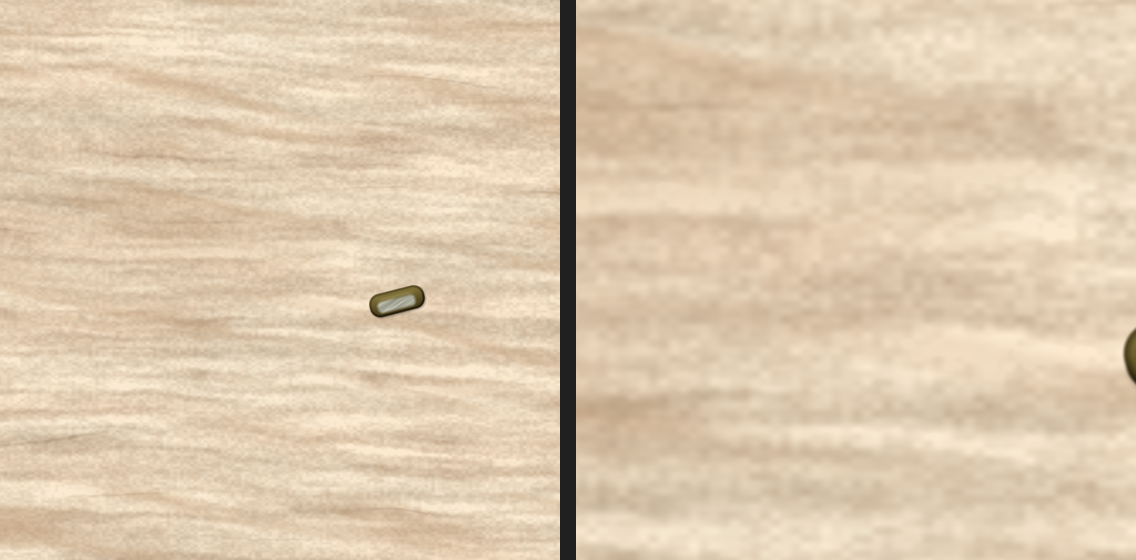
Left, the full canvas; right, a detail of the centre.
This texture is drawn by a WebGL 2 fragment shader. Its source:

```glsl
#version 300 es
precision highp float;
// Pale wood with long, wavy horizontal grain and sloping brown streaks,
// made from stretched layers of value noise on warped coordinates.
// A small tilted, polished oval bead is laid on top as a distance field.
uniform vec2 u_resolution;
out vec4 fragColor;

const vec3 WOOD_DARK = vec3(0.75, 0.655, 0.545);
const vec3 WOOD_LIGHT = vec3(0.97, 0.903, 0.803);
const vec3 STREAK_BROWN = vec3(0.78, 0.645, 0.51);

float hash(vec2 cell) {
    vec3 q = fract(vec3(cell.xyx) * 0.1031);
    q += dot(q, q.yzx + 33.33);
    return fract((q.x + q.y) * q.z);
}

// Value noise in -1..1
float noise(vec2 p) {
    vec2 i = floor(p), f = fract(p);
    f = f * f * (3.0 - 2.0 * f);
    float low = mix(hash(i), hash(i + vec2(1, 0)), f.x);
    float high = mix(hash(i + vec2(0, 1)), hash(i + vec2(1, 1)), f.x);
    return 2.0 * mix(low, high, f.y) - 1.0;
}

float layer(vec2 p, vec2 frequency, float seed) {
    return noise(p * frequency + seed * vec2(17.3, 41.7));
}

// Bends the fibres: slow drift, then smaller ripples
vec2 warp(vec2 p) {
    float drift = 0.016 * layer(p, vec2(3.0, 4.0), 1.0);
    float ripple = 0.0045 * layer(p, vec2(12.0, 16.0), 2.0);
    float jitter = 0.0016 * layer(p, vec2(42.0, 40.0), 3.0);
    return vec2(p.x, p.y + 0.03 * p.x + drift + ripple + jitter);
}

// Thin lines where a stretched noise crosses zero
float pores(vec2 p, vec2 frequency, float seed) {
    float line = 1.0 - smoothstep(0.0, 0.22, abs(layer(p, frequency, seed)));
    float patches = smoothstep(0.0, 0.6, layer(p, vec2(7.0, 30.0), seed + 1.0));
    return line * patches;
}

// Long brown streaks falling to the right
float streaks(vec2 p, float slope, float seed) {
    vec2 q = vec2(p.x, p.y + slope * p.x);
    float body = smoothstep(0.3, 0.85, layer(q, vec2(2.6, 27.0), seed));
    float fibre = 0.7 + 0.3 * layer(q, vec2(9.0, 95.0), seed + 1.0);
    return body * fibre;
}

vec3 wood(vec2 p) {
    vec2 w = warp(p);
    float tone = 0.63;
    tone += 0.13 * layer(w, vec2(2.5, 17.0), 4.0);
    tone += 0.26 * layer(w, vec2(4.5, 58.0), 5.0);
    tone += 0.22 * layer(w, vec2(9.0, 104.0), 6.0);
    tone += 0.10 * layer(p, vec2(75.0, 120.0), 7.0);
    tone += 0.16 * layer(p, vec2(165.0, 215.0), 8.0);
    tone += 0.22 * smoothstep(0.35, 0.9, layer(w, vec2(5.0, 44.0), 9.0));
    tone -= 0.26 * pores(w, vec2(4.0, 30.0), 10.0);
    vec3 colour = mix(WOOD_DARK, WOOD_LIGHT, clamp(tone, -0.12, 1.06));

    // Drift between rosy and greyish yellow fibres
    float hue = layer(w, vec2(3.0, 24.0), 12.0) + 0.4 * layer(p, vec2(60.0), 13.0);
    colour += hue * vec3(0.010, -0.004, -0.010);

    float brown = max(streaks(w, 0.17, 14.0), 0.6 * streaks(w, 0.07, 16.0));
    float speckle = 1.0 + 0.05 * layer(p, vec2(165.0, 215.0), 18.0);
    return mix(colour, STREAK_BROWN * speckle, 0.55 * brown);
}

float roundedBox(vec2 p, vec2 halfSize, float radius) {
    vec2 d = abs(p) - halfSize + radius;
    return length(max(d, 0.0)) + min(max(d.x, d.y), 0.0) - radius;
}

vec2 rotate(vec2 p, float angle) {
    float c = cos(angle), s = sin(angle);
    return vec2(c * p.x + s * p.y, c * p.y - s * p.x);
}

float cover(float dist, float softness) {
    return 1.0 - smoothstep(-softness, softness, dist);
}

// Olive rim, dark lower edge and a pale, finely scratched face
vec3 beadColour(vec2 q, float dist) {
    float side = smoothstep(-0.018, 0.020, q.y);
    vec3 colour = mix(vec3(0.30, 0.25, 0.10), vec3(0.50, 0.44, 0.22), side);
    float gloss = cover(abs(q.y - 0.010) - 0.002, 0.003) * cover(abs(q.x) - 0.030, 0.010);
    colour = mix(colour, vec3(0.66, 0.60, 0.38), 0.5 * gloss);
    float face = roundedBox(q - vec2(-0.002, -0.004), vec2(0.034, 0.010), 0.008);
    float scratch = layer(rotate(q, 0.35), vec2(35.0, 330.0), 20.0);
    vec3 pale = vec3(0.68, 0.68, 0.62) + 0.12 * scratch;
    colour = mix(colour, pale, cover(face, 0.004));
    float edge = smoothstep(-0.006, -0.001, dist);
    float under = smoothstep(0.012, -0.014, q.y - 0.15 * q.x);
    return mix(colour, vec3(0.12, 0.09, 0.03), edge * (0.45 + 0.55 * under));
}

void main() {
    vec2 p = gl_FragCoord.xy / u_resolution.y;
    float pixel = 1.0 / u_resolution.y;
    vec3 colour = wood(p);

    vec2 q = rotate(p - vec2(0.709, 0.462), 0.25);
    vec2 beadSize = vec2(0.050, 0.021);
    float dist = roundedBox(q, beadSize, 0.019);
    float shadow = cover(roundedBox(q - vec2(0.001, -0.002), beadSize, 0.019), 0.004);
    colour *= 1.0 - 0.35 * shadow;
    colour = mix(colour, beadColour(q, dist), cover(dist, max(pixel, 0.0015)));
    fragColor = vec4(clamp(colour, 0.0, 1.0), 1.0);
}
```
